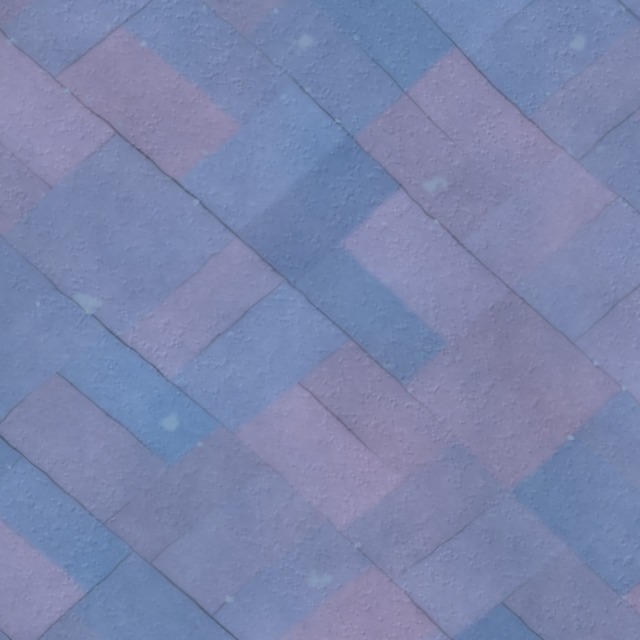
Write a Shadertoy shader that draws this texture.

```glsl
// Worn paving blocks in dusty lilac and blue, laid in diagonal strips.
// Each strip is cut into square cells holding two bricks in either direction;
// soft brick tones, long fading joints, pale chips and grit are layered.
#define CELL 0.235
#define JOINT_WIDTH 0.0036
#define JOINT_DARKNESS 0.22
#define TONE_SOFTNESS 0.0036
#define BEND 0.045
#define GRAIN 0.060
#define GRIT 0.055
#define BLUE vec3(0.412, 0.515, 0.680)
#define LILAC vec3(0.535, 0.530, 0.672)
#define DEEP_BLUE vec3(0.350, 0.475, 0.655)
#define CHIP_COLOR vec3(0.570, 0.680, 0.780)

float hash(vec2 p) {
    return fract(sin(dot(p, vec2(127.1, 311.7))) * 43758.5453);
}

float noise(vec2 p) {
    vec2 i = floor(p), f = fract(p);
    f = f * f * (3.0 - 2.0 * f);
    return mix(mix(hash(i), hash(i + vec2(1, 0)), f.x),
               mix(hash(i + vec2(0, 1)), hash(i + vec2(1, 1)), f.x), f.y);
}

float fbm(vec2 p) {
    float sum = 0.0, amp = 0.5;
    for (int i = 0; i < 4; i++) {
        sum += amp * noise(p);
        p = mat2(1.6, 1.2, -1.2, 1.6) * p + 17.3;
        amp *= 0.5;
    }
    return sum / 0.9375;
}

// Canvas to slightly skewed, gently bent paving axes
vec2 toPaving(vec2 p) {
    vec2 bend = vec2(noise(p * 2.2 + 3.0), noise(p * 2.2 + 41.0)) - 0.5;
    vec2 ragged = vec2(noise(p * 42.0), noise(p * 42.0 + 9.0)) - 0.5;
    mat2 axes = mat2(0.745, -0.667, 0.760, 0.650);
    return inverse(axes) * (p + BEND * bend + 0.0045 * ragged);
}

// Brick identity in xy, distance to the joints across each axis in zw
vec4 brick(vec2 p) {
    vec2 q = p / CELL;
    float strip = floor(q.y);
    q.x += hash(vec2(strip, 5.0));
    vec2 id = floor(q), f = fract(q);
    bool turned = hash(id + 23.0) > 0.5;
    if (turned) f = f.yx;
    float split = mix(0.42, 0.58, hash(id + 37.0));
    float second = step(split, f.y);
    float across = min(min(f.y, 1.0 - f.y), abs(f.y - split));
    vec2 edge = CELL * vec2(min(f.x, 1.0 - f.x), across);
    return vec4(id + vec2(0.37 * second, 0.0), turned ? edge.yx : edge);
}

// Partner bricks share part of their tone, so some borders nearly vanish
vec3 brickColor(vec2 id) {
    float tone = mix(hash(id + 2.0), hash(floor(id) + 51.0), 0.4);
    vec3 color = mix(BLUE, LILAC, smoothstep(0.08, 0.85, tone));
    color = mix(color, DEEP_BLUE, 0.6 * step(0.94, hash(id + 61.0)));
    return color * (0.965 + 0.07 * hash(id + 11.0));
}

// Scattered ragged spots, one chance per grid cell
float spots(vec2 p, float count, float chance, float radius, float seed) {
    vec2 q = p * count, id = floor(q);
    vec2 center = 0.3 + 0.4 * vec2(hash(id + seed), hash(id + seed + 7.0));
    float size = radius * count * mix(0.5, 1.0, hash(id + seed + 13.0));
    float d = length((fract(q) - center) * vec2(0.9, 1.2));
    d += size * 1.1 * (noise(p * 1.8 / radius) - 0.5);
    return step(hash(id + seed + 29.0), chance) * (1.0 - smoothstep(0.2 * size, size, d));
}

// Irregular raised crumbs, used twice to light one side
float crumbs(vec2 p) {
    vec2 turned = mat2(0.8, 0.6, -0.6, 0.8) * p;
    float fine = 0.6 * noise(turned * vec2(110.0, 160.0)) + 0.4 * noise(turned.yx * 240.0);
    return smoothstep(0.48, 0.92, fine);
}

void mainImage(out vec4 fragColor, in vec2 fragCoord) {
    vec2 p = fragCoord / iResolution.y;
    vec2 paving = toPaving(p);

    // Brick tones, blurred across their borders
    vec3 color = vec3(0.0);
    float total = 0.0;
    for (int y = -2; y <= 2; y++)
        for (int x = -2; x <= 2; x++) {
            vec2 tap = vec2(x, y);
            float weight = exp(-0.35 * dot(tap, tap));
            color += weight * brickColor(brick(paving + TONE_SOFTNESS * tap).xy);
            total += weight;
        }
    color /= total;

    // Broad stains and worn light patches
    color += (fbm(p * 3.5 + 8.0) - 0.5) * vec3(0.11, 0.02, 0.0);
    color *= 1.0 + 0.15 * (fbm(p * 5.0 + 31.0) - 0.5);
    color += 0.045 * (fbm(p * 24.0 + 5.0) - 0.5) * vec3(1.1, 1.0, 0.8);

    // Joints fade in and out; those between strips run long and dark
    vec2 edge = brick(paving).zw;
    float stripEdge = CELL * abs(fract(paving.y / CELL + 0.5) - 0.5);
    float width = JOINT_WIDTH * mix(0.6, 1.2, noise(p * 18.0));
    vec3 gap = vec3(edge, stripEdge);
    vec3 joint = 1.0 - smoothstep(0.0, width, gap);
    vec3 shade = exp(-gap / (JOINT_WIDTH * 1.8));
    vec3 presence = vec3(0.65 * smoothstep(0.45, 0.95, noise(p * 6.0 + 71.0)),
                         0.80 * smoothstep(0.35, 0.90, noise(p * 6.0 + 90.0)),
                         smoothstep(0.10, 0.85, noise(p * 4.0 + 55.0)));
    presence *= 0.55 + 0.45 * noise(p * 45.0 + 13.0);
    joint *= presence;
    shade *= presence;
    float dark = max(joint.x, max(joint.y, joint.z));
    float soft = max(shade.x, max(shade.y, shade.z));
    color *= 1.0 - JOINT_DARKNESS * dark - 0.10 * soft;

    // Soft grain, and crumbs lit from the upper left
    float grain = 0.5 * noise(p * 95.0) + 0.5 * noise(paving * vec2(160.0, 240.0)) - 0.5;
    color *= 1.0 + GRAIN * grain;
    float relief = crumbs(p) - crumbs(p + vec2(-0.0020, 0.0024));
    color += GRIT * relief * mix(0.4, 1.3, noise(p * 9.0 + 27.0));

    // Pale chips: a few worn patches, and fine ones close to the joints
    float chip = 0.5 * spots(p, 5.0, 0.12, 0.022, 47.0);
    float nearJoint = exp(-min(edge.x, edge.y) / 0.008);
    chip += spots(p, 24.0, 0.22, 0.009, 83.0) * (0.08 + 0.6 * nearJoint);
    color = mix(color, CHIP_COLOR, min(chip, 0.8));

    fragColor = vec4(color, 1.0);
}
```
